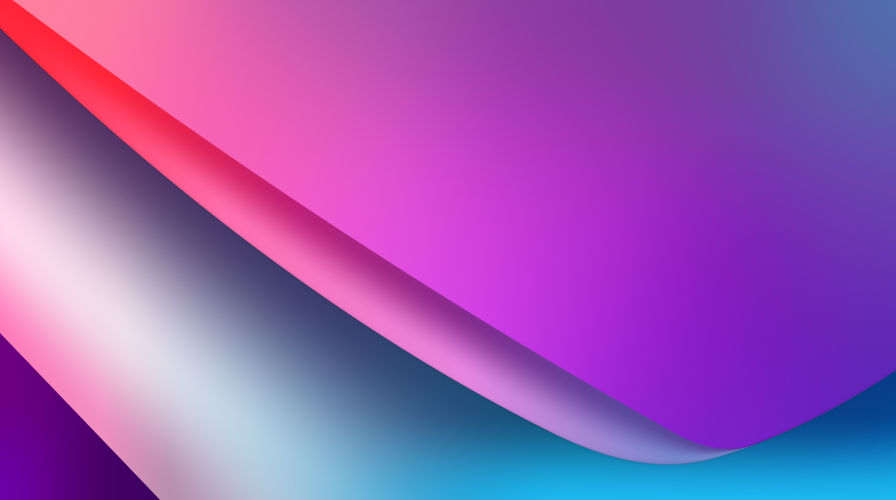
Write a WebGL 2 fragment shader that draws this background.

```glsl
#version 300 es
precision highp float;
// Satin folds: a violet glow field above a red-pink ribbon and a pearl-to-cyan sheet.
uniform vec2 u_resolution;
out vec4 fragColor;

#define ASPECT 1.79
#define GLOW_RADIUS 0.27
#define RIBBON_BLEND 0.07
#define SHEET_BLEND 0.093
#define BAND_WIDTH 0.38
#define CREASE 0.12

// Polynomial smooth minimum
float smin(float a, float b, float k) {
  float h = max(k - abs(a - b), 0.0) / k;
  return min(a, b) - h * h * k * 0.25;
}

// Four-colour gradient with free stops
vec3 ramp(float x, vec4 s, vec3 a, vec3 b, vec3 c, vec3 d) {
  vec3 col = mix(a, b, clamp((x - s.x) / (s.y - s.x), 0.0, 1.0));
  col = mix(col, c, clamp((x - s.y) / (s.z - s.y), 0.0, 1.0));
  return mix(col, d, clamp((x - s.z) / (s.w - s.z), 0.0, 1.0));
}

// Fold edges, measured downward from the top
float risingEdge(float x) {
  float d = ASPECT - x;
  return 0.741 + d * (0.67 - 0.514 * d);
}
float ribbonEdge(float x) {
  return smin(-0.019 + x * (0.755 - 0.073 * x), risingEdge(x), RIBBON_BLEND);
}
float sheetEdge(float x) {
  return smin(0.056 + x * (0.97 - 0.214 * x), risingEdge(x), SHEET_BLEND);
}

// Colour light weighted by a Gaussian; alpha carries the weight
vec4 glow(vec2 p, float x, float y, vec3 color) {
  vec2 d = (p - vec2(x, y)) / GLOW_RADIUS;
  return vec4(color, 1.0) * exp(-dot(d, d));
}

vec3 glowField(vec2 p) {
  vec4 sum = glow(p, 0.12, 0.02, vec3(1.00, 0.50, 0.62));
  sum += glow(p, 0.50, 0.23, vec3(1.00, 0.38, 0.70));
  sum += glow(p, 0.80, 0.45, vec3(0.95, 0.36, 0.86));
  sum += glow(p, 0.98, 0.62, vec3(0.88, 0.28, 0.97));
  sum += glow(p, 0.72, -0.02, vec3(0.62, 0.32, 0.65));
  sum += glow(p, 1.12, 0.05, vec3(0.53, 0.22, 0.61));
  sum += glow(p, 1.10, 0.38, vec3(0.72, 0.17, 0.76));
  sum += glow(p, 1.20, 0.65, vec3(0.64, 0.14, 0.86));
  sum += glow(p, 1.45, 0.62, vec3(0.49, 0.05, 0.70));
  sum += glow(p, 1.40, 0.05, vec3(0.42, 0.25, 0.61));
  sum += glow(p, 1.79, 0.02, vec3(0.29, 0.47, 0.68));
  sum += glow(p, 1.75, 0.42, vec3(0.43, 0.27, 0.68));
  sum += glow(p, 1.79, 0.75, vec3(0.32, 0.14, 0.72));
  sum += glow(p, 1.45, 0.92, vec3(0.47, 0.15, 0.82));
  return sum.rgb / sum.a;
}

// Ribbon: shaded upper side turning to a bright lower lip
vec3 ribbonColor(float x, float across) {
  vec3 shade = ramp(x, vec4(0.22, 0.60, 0.93, 1.25), vec3(1.0, 0.14, 0.22),
    vec3(0.74, 0.13, 0.47), vec3(0.52, 0.17, 0.56), vec3(0.35, 0.28, 0.61));
  vec3 lip = ramp(x, vec4(0.05, 0.45, 0.93, 1.35), vec3(1.0, 0.16, 0.24),
    vec3(1.0, 0.43, 0.68), vec3(0.90, 0.52, 0.88), vec3(0.46, 0.53, 0.80));
  return mix(shade, lip, smoothstep(0.05, 0.85, across));
}

// Sheet: dark fold, pearl band, pink rim and cyan light from below
vec3 sheetColor(vec2 p, float depth) {
  vec3 fold = ramp(p.x, vec4(0.0, 0.70, 1.15, 1.75), vec3(0.37, 0.17, 0.37),
    vec3(0.21, 0.24, 0.43), vec3(0.05, 0.35, 0.50), vec3(0.03, 0.24, 0.54));
  vec3 pearl = ramp(p.x, vec4(0.0, 0.25, 0.50, 1.10), vec3(1.0, 0.84, 0.93),
    vec3(0.93, 0.87, 0.92), vec3(0.72, 0.82, 0.89), vec3(0.12, 0.54, 0.75));
  pearl = mix(pearl, vec3(0.0, 0.42, 0.70), smoothstep(1.1, 1.5, p.x));
  vec3 rim = ramp(p.x, vec4(0.0, 0.20, 0.34, 0.60), vec3(1.0, 0.47, 0.72),
    vec3(0.95, 0.56, 0.76), vec3(0.72, 0.56, 0.68), vec3(0.70, 0.77, 0.85));
  vec3 col = mix(fold, pearl, smoothstep(-0.02, BAND_WIDTH, depth));
  col = mix(col, rim, smoothstep(BAND_WIDTH, 0.62, depth));
  float light = smoothstep(0.82, 1.02, p.y) * smoothstep(0.55, 1.15, p.x);
  return mix(col, vec3(0.11, 0.73, 0.95), light);
}

void main() {
  vec2 uv = gl_FragCoord.xy / u_resolution;
  vec2 p = vec2(uv.x * ASPECT, 1.0 - uv.y);
  float soft = 1.0 / u_resolution.y;
  float top = ribbonEdge(p.x);
  float bottom = sheetEdge(p.x);
  float depth = p.y - bottom;

  // Layers from back to front
  vec3 col = glowField(p);
  float across = clamp((p.y - top) / max(bottom - top, 0.002), 0.0, 1.0);
  col = mix(col, ribbonColor(p.x, across), smoothstep(-soft, soft, p.y - top));
  col = mix(col, sheetColor(p, depth), smoothstep(-soft, soft, depth));
  col *= 1.0 - CREASE * exp(-abs(depth) * 350.0);

  // Violet corner
  float corner = p.y - 0.666 - 1.044 * p.x;
  vec3 violet = mix(vec3(0.42, 0.0, 0.50), vec3(0.24, 0.0, 0.38), smoothstep(0.0, 0.3, p.x));
  violet.b += 0.15 * smoothstep(0.75, 1.0, p.y) * (1.0 - smoothstep(0.0, 0.2, p.x));
  col = mix(col, violet, smoothstep(-soft, soft, corner));
  fragColor = vec4(col, 1.0);
}
```
